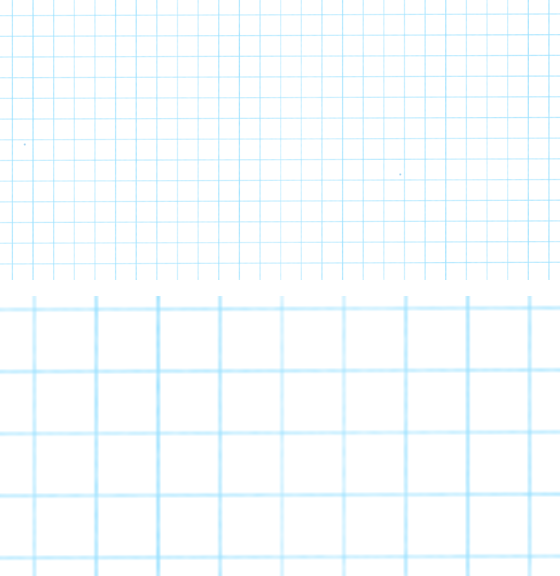
Top: the whole. Bottom: its middle third, enlarged.
This pattern is drawn by a WebGL 2 fragment shader. Its source:

```glsl
#version 300 es
precision highp float;
// Graph paper: a fine pale blue grid printed on white, 27 columns by 13 rows of lines.
// Each line is a box-filtered distance to the nearest grid line; its ink varies
// from line to line and is worn along its length by gradient noise.

#define PITCH vec2(0.0737, 0.0739)    // line spacing, in canvas heights
#define ORIGIN vec2(0.0443, 0.0573)   // first vertical and horizontal line
#define TILT 0.0030                   // rise of the horizontal lines
#define LINE_WIDTH 0.0046
#define EDGE_SOFTNESS 0.0030
#define INK_STRENGTH 0.56
#define GRAIN 0.30                    // fine wear along the lines
#define FADE 0.22                     // broad patches of weaker ink
#define SPECK_RADIUS 0.0030

uniform vec2 u_resolution;
out vec4 fragColor;

const float TAU = 6.2831853;
const vec3 PAPER = vec3(1.0);
const vec3 INK = vec3(0.60, 0.88, 1.0);
const vec3 SPECK = vec3(0.50, 0.76, 0.92);

float hash(vec2 p) {
    vec3 q = fract(vec3(p.xyx) * 0.1031);
    q += dot(q, q.yzx + 33.33);
    return fract((q.x + q.y) * q.z);
}

// Dot product of a random unit gradient at a lattice corner with the offset
float corner(vec2 cell, vec2 offset) {
    float angle = TAU * hash(cell);
    return dot(vec2(cos(angle), sin(angle)), offset);
}

float gradientNoise(vec2 p) {
    vec2 i = floor(p), f = fract(p);
    vec2 s = f * f * f * (f * (f * 6.0 - 15.0) + 10.0);
    vec2 e = vec2(1.0, 0.0);
    float low = mix(corner(i, f), corner(i + e, f - e), s.x);
    float high = mix(corner(i + e.yx, f - e.yx), corner(i + 1.0, f - 1.0), s.x);
    return mix(low, high, s.y);
}

// Share of the filter footprint that a line covers at signed distance d
float lineCoverage(float d, float footprint) {
    float halfLine = 0.5 * LINE_WIDTH, halfFoot = 0.5 * footprint;
    float overlap = min(d + halfFoot, halfLine) - max(d - halfFoot, -halfLine);
    return clamp(overlap / footprint, 0.0, 1.0);
}

void main() {
    vec2 p = gl_FragCoord.xy / u_resolution.y;
    float pixel = 1.0 / u_resolution.y;
    float footprint = max(pixel, EDGE_SOFTNESS);

    // Nearest line of each direction
    vec2 grid = (p - ORIGIN - vec2(0.0, TILT * p.x)) / PITCH;
    vec2 id = floor(grid + 0.5);
    vec2 dist = (grid - id) * PITCH;

    // Ink per line: columns swell every fifth line, rows differ at random
    float column = 1.0 + 0.27 * cos(TAU * (id.x - 0.8) / 5.0)
                 + 0.20 * (hash(vec2(id.x, 7.0)) - 0.5);
    float row = 0.88 + 0.18 * (hash(vec2(id.y, 19.0)) - 0.5)
              + 0.16 * smoothstep(1.1, 2.0, p.x);

    // Wear: fine grain over slow fading
    float wear = 1.0 + GRAIN * gradientNoise(p * 85.0 + 11.0)
               + FADE * gradientNoise(p * 4.0 + 3.0);
    float columnInk = lineCoverage(dist.x, footprint) * column;
    float rowInk = lineCoverage(dist.y, footprint) * row;
    vec2 ink = clamp(vec2(columnInk, rowInk) * INK_STRENGTH * wear, 0.0, 1.0);
    vec3 color = mix(PAPER, INK, 1.0 - (1.0 - ink.x) * (1.0 - ink.y));

    // Stray ink specks
    for (int i = 0; i < 2; i++) {
        vec2 center = vec2(0.0885, 0.484) + float(i) * vec2(1.341, -0.107);
        float d = length(p - center) - SPECK_RADIUS;
        color = mix(color, SPECK, 0.8 * (1.0 - smoothstep(-pixel, pixel, d)));
    }

    fragColor = vec4(color, 1.0);
}
```
